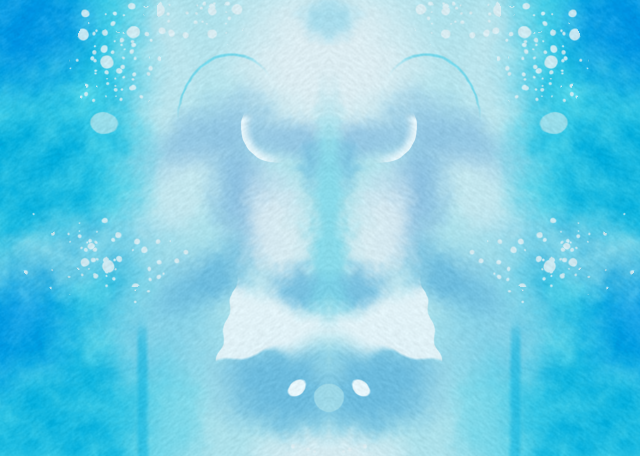
Give the GLSL for this background, as a Shadertoy shader.

```glsl
#define AXIS 0.723
#define WARP 0.036
#define GRAIN 0.05
#define PAPER vec3(0.87, 0.93, 0.95)
#define MIST vec3(0.67, 0.88, 0.92)
#define SKY vec3(0.47, 0.80, 0.90)
#define DUSK vec3(0.54, 0.75, 0.88)
#define BLUE vec3(0.38, 0.71, 0.86)
#define AQUA vec3(0.22, 0.79, 0.90)
#define CYAN vec3(0.05, 0.70, 0.87)
#define AZURE vec3(0.00, 0.59, 0.89)

vec2 hash2(vec2 p) {
    p = vec2(dot(p, vec2(127.1, 311.7)), dot(p, vec2(269.5, 183.3)));
    return fract(sin(p) * 43758.5);
}

float gradientNoise(vec2 p) {
    vec2 i = floor(p), f = fract(p);
    vec2 u = f * f * f * (f * (f * 6.0 - 15.0) + 10.0);
    vec2 e = vec2(0.0, 1.0);
    float a = dot(hash2(i) * 2.0 - 1.0, f);
    float b = dot(hash2(i + e.yx) * 2.0 - 1.0, f - e.yx);
    float c = dot(hash2(i + e.xy) * 2.0 - 1.0, f - e.xy);
    float d = dot(hash2(i + e.yy) * 2.0 - 1.0, f - e.yy);
    return mix(mix(a, b, u.x), mix(c, d, u.x), u.y);
}

float fbm(vec2 p) {
    float sum = 0.0, amp = 0.6;
    for (int i = 0; i < 5; i++) {
        sum += amp * gradientNoise(p);
        p = mat2(1.6, 1.2, -1.2, 1.6) * p + 7.3;
        amp *= 0.55;
    }
    return sum;
}

// Soft tilted ellipse, 1 in the core and 0 outside
float wash(vec2 p, vec2 center, vec2 radius, float tilt) {
    float c = cos(tilt), s = sin(tilt);
    vec2 q = mat2(c, -s, s, c) * (p - center) / radius;
    return smoothstep(1.35, 0.3, length(q));
}

void lay(inout vec3 col, vec3 pigment, float amount) {
    col = mix(col, pigment, amount);
}

// Random droplets on three grids, denser near a few centers
float splatter(vec2 p, float aa) {
    float density = wash(p, vec2(0.47, 0.87), vec2(0.09, 0.13), 0.0)
                  + wash(p, vec2(0.28, 0.98), vec2(0.10, 0.07), 0.0)
                  + 0.7 * wash(p, vec2(0.48, 0.44), vec2(0.16, 0.09), 0.0);
    float drops = 0.0;
    for (int i = 0; i < 3; i++) {
        float size = 0.056 / (1.0 + 0.9 * float(i));
        vec2 id = floor(p / size);
        vec2 h = hash2(id + 31.0 * float(i));
        vec2 spot = (id + 0.3 + 0.4 * h) * size;
        float radius = size * (0.07 + 0.2 * h.x * h.x);
        float keep = step(hash2(id + 5.7).y, 0.6 * density);
        drops = max(drops, keep * smoothstep(aa, -aa, length(p - spot) - radius));
    }
    return drops;
}

void mainImage(out vec4 fragColor, in vec2 fragCoord) {
    float aa = 1.0 / iResolution.y;
    vec2 m = fragCoord / iResolution.y;
    m.x = abs(m.x - AXIS * iResolution.x / iResolution.y / 1.4066);

    // Ragged pigment coordinates
    vec2 bleed = vec2(fbm(m * 9.0), fbm(m * 9.0 + 41.0));
    vec2 dapple = vec2(gradientNoise(m * 55.0), gradientNoise(m * 55.0 + 17.0));
    vec2 p = m + WARP * 1.6 * bleed + 0.3 * WARP * dapple;
    vec2 e = m + 0.2 * WARP * bleed + 0.05 * WARP * dapple;

    // Outer blue fields
    vec3 col = mix(MIST, AQUA, smoothstep(0.34, 0.50, p.x));
    lay(col, AZURE, 0.95 * wash(p, vec2(0.67, 0.95), vec2(0.16, 0.16), 0.3));
    lay(col, CYAN, 0.9 * wash(p, vec2(0.66, 0.63), vec2(0.17, 0.15), 0.0));
    lay(col, SKY, 0.8 * wash(p, vec2(0.56, 0.44), vec2(0.24, 0.09), -0.2));
    lay(col, AZURE, 0.85 * wash(p, vec2(0.70, 0.27), vec2(0.15, 0.14), 0.0));
    lay(col, CYAN, 0.7 * wash(p, vec2(0.58, 0.09), vec2(0.19, 0.17), 0.0));
    lay(col, SKY, 0.75 * wash(p, vec2(0.38, 0.28), vec2(0.15, 0.13), 0.0));
    lay(col, AQUA, 0.45 * wash(p, vec2(0.37, 0.08), vec2(0.10, 0.16), 0.0));
    float mottling = fbm(m * 14.0 + 3.0);
    col += smoothstep(0.3, 0.55, m.x) * mottling * vec3(0.30, 0.14, 0.05);

    // Pale top and shoulders
    lay(col, PAPER, 0.95 * wash(p, vec2(0.0, 0.87), vec2(0.24, 0.20), 0.0));
    lay(col, SKY, 0.5 * wash(p, vec2(0.0, 0.96), vec2(0.06, 0.05), 0.0));
    lay(col, PAPER, 0.3 * wash(p, vec2(0.36, 0.84), vec2(0.10, 0.17), 0.0));
    lay(col, DUSK, 0.75 * wash(p, vec2(0.27, 0.70), vec2(0.15, 0.07), -0.5));
    lay(col, PAPER, 0.45 * wash(p, vec2(0.33, 0.57), vec2(0.13, 0.08), -0.6));

    // Inner columns and shadows
    lay(col, DUSK, 0.95 * wash(p, vec2(0.175, 0.56), vec2(0.08, 0.16), -0.25));
    lay(col, BLUE, 0.8 * wash(p, vec2(0.27, 0.39), vec2(0.11, 0.07), -0.5));
    lay(col, PAPER, 0.85 * wash(p, vec2(0.11, 0.48), vec2(0.075, 0.16), -0.2));
    lay(col, DUSK, 0.75 * wash(p, vec2(0.09, 0.70), vec2(0.09, 0.05), 0.2));
    lay(col, BLUE, 0.6 * wash(p, vec2(0.035, 0.64), vec2(0.04, 0.06), 0.0));
    lay(col, BLUE, 0.75 * wash(p, vec2(0.06, 0.37), vec2(0.085, 0.05), 0.0));
    lay(col, MIST, 0.8 * wash(p, vec2(0.0, 0.54), vec2(0.045, 0.23), 0.0));
    lay(col, AQUA, 0.3 * wash(p, vec2(0.0, 0.50), vec2(0.04, 0.27), 0.0));

    // Lower pool
    lay(col, BLUE, 0.85 * wash(p, vec2(0.10, 0.15), vec2(0.17, 0.10), 0.15));
    lay(col, PAPER, 0.8 * wash(p, vec2(0.0, 0.0), vec2(0.17, 0.06), 0.0));

    // Pale band with crisp outer and lower edges
    float soft = mix(0.04, 2.0 * aa, smoothstep(0.04, 0.15, m.x));
    float lower = 0.255 - 0.2 * e.x + 0.006 * sin(e.x * 60.0);
    float outer = 0.243 - 0.24 * (e.y - 0.22) + 0.004 * sin(e.y * 95.0);
    float band = smoothstep(lower - soft, lower + soft, e.y)
               * smoothstep(outer + aa, outer - aa, e.x)
               * smoothstep(0.05, -0.03, p.y - 0.30 - 0.35 * p.x);
    lay(col, PAPER + 0.02, 0.95 * band);

    // Bright curved rim, fading inward
    float rim = length((e - vec2(0.11, 0.72)) / vec2(0.083, 0.078)) - 1.0;
    float rimSide = smoothstep(0.09, 0.15, e.x) * smoothstep(0.755, 0.735, e.y);
    lay(col, PAPER + 0.03, rimSide * smoothstep(0.02, -0.02, rim) * smoothstep(-0.35, 0.0, rim));

    // Dried arc and vertical streak
    float arc = abs(length((e - vec2(0.215, 0.74)) / vec2(0.115, 0.14)) - 1.0);
    lay(col, AQUA, 0.55 * smoothstep(0.04, 0.0, arc) * smoothstep(0.73, 0.80, e.y) * smoothstep(0.12, 0.2, e.x));
    float streak = smoothstep(0.018, 0.004, abs(e.x - 0.408)) * smoothstep(0.34, 0.22, p.y);
    lay(col, CYAN, 0.55 * streak);

    // Droplets and larger beads
    lay(col, PAPER, 0.85 * splatter(e, aa));
    float disc = length((e - vec2(0.492, 0.729)) / vec2(1.25, 1.0)) - 0.024;
    lay(col, MIST, 0.8 * smoothstep(aa, -aa, disc));
    float pool = length(e - vec2(0.0, 0.128)) - 0.032;
    lay(col, MIST, 0.7 * smoothstep(aa, -aa, pool));
    vec2 b = mat2(0.82, 0.57, -0.57, 0.82) * (e - vec2(0.070, 0.150));
    lay(col, PAPER + 0.03, smoothstep(aa, -aa, length(b / vec2(1.5, 1.0)) - 0.015));

    // Diagonal paper tooth
    vec2 tooth = mat2(0.8, 0.6, -0.6, 0.8) * m * vec2(1.0, 1.2);
    col += GRAIN * (gradientNoise(tooth * vec2(60.0, 130.0)) + 0.5 * gradientNoise(m * 190.0));
    fragColor = vec4(clamp(col, 0.0, 1.0), 1.0);
}
```
